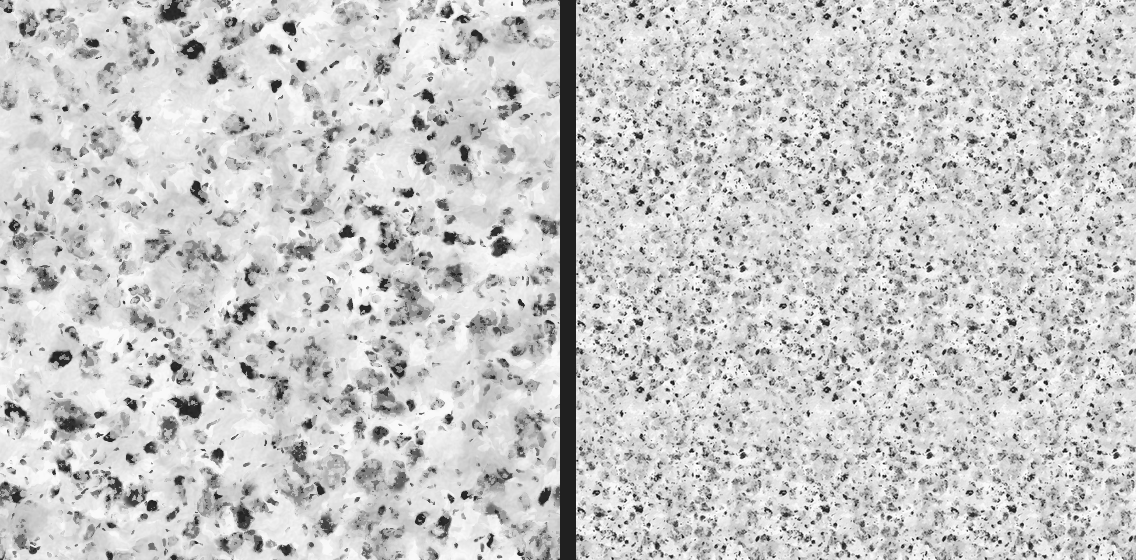
Left: one tile. Right: repeated 3 by 3.
This texture is drawn by a three.js fragment shader. Its source:

```glsl
// Pale weathered granite with ragged dark mineral grains, tiling seamlessly.
varying vec2 vUv;

vec3 hash3(vec2 p) {
  vec3 h = fract(p.xyx * vec3(0.1031, 0.1030, 0.0973));
  h += dot(h, h.yxz + 33.33);
  return fract((h.xxy + h.yzz) * h.zyx);
}

vec2 wrapCell(vec2 cell, float n) {
  return floor(mod(cell + 0.5, n));
}

// Value noise with n whole cells across the tile.
float noise(vec2 p, float n, float seed) {
  vec2 cell = floor(p * n);
  vec2 f = fract(p * n);
  f = f * f * (3.0 - 2.0 * f);
  float a = hash3(wrapCell(cell, n) + seed).x;
  float b = hash3(wrapCell(cell + vec2(1.0, 0.0), n) + seed).x;
  float c = hash3(wrapCell(cell + vec2(0.0, 1.0), n) + seed).x;
  float d = hash3(wrapCell(cell + 1.0, n) + seed).x;
  return mix(mix(a, b, f.x), mix(c, d, f.x), f.y);
}

float fbm(vec2 p, float n, float seed) {
  float sum = 0.0;
  float weight = 0.52;
  for (int i = 0; i < 4; i++) {
    sum += weight * noise(p, n, seed);
    n *= 2.0;
    seed += 17.0;
    weight *= 0.52;
  }
  return sum;
}

// Scattered grains, crisp on one side and fading on the other: x darkness, y halo.
vec2 grains(vec2 p, float n, float seed, float share) {
  vec2 home = floor(p * n);
  vec2 result = vec2(0.0);
  for (int j = -1; j <= 1; j++) {
    for (int i = -1; i <= 1; i++) {
      vec2 cell = home + vec2(float(i), float(j));
      vec2 id = wrapCell(cell, n);
      vec3 place = hash3(id + seed);
      vec3 look = hash3(id + seed + 131.0);
      float cluster = noise((id + 0.5) / n, 7.0, 5.0) - 0.5;
      float present = step(place.z, share * (1.0 + 1.1 * cluster));

      float angle = 6.2832 * look.x;
      vec2 axis = vec2(cos(angle), sin(angle));
      vec2 offset = p * n - cell - place.xy;
      vec2 local = vec2(dot(offset, axis), dot(offset, vec2(-axis.y, axis.x)));
      float radius = mix(0.2, 0.52, look.y);
      float d = length(local * vec2(0.8, 1.2)) / radius;

      float facing = 0.5 + 0.5 * local.x / (length(local) + 0.001);
      float softness = mix(0.15, 0.85, facing * facing);
      float body = 1.0 - smoothstep(1.0 - softness, 1.05, d);
      float rim = (1.0 - smoothstep(0.03, 0.14, abs(d - 0.95))) * (1.0 - facing);
      float tone = mix(0.15, 1.12, look.z);
      result.x = max(result.x, present * max(body * tone, 0.4 * rim));
      result.y = max(result.y, present * (1.0 - smoothstep(0.6, 1.5, d)));
    }
  }
  return result;
}

void main() {
  // Ragged outlines come from bending the plane at two scales.
  vec2 bend = vec2(fbm(vUv, 22.0, 11.0), fbm(vUv, 22.0, 47.0)) - 0.48;
  vec2 fray = vec2(noise(vUv, 110.0, 71.0), noise(vUv, 110.0, 83.0)) - 0.5;
  vec2 p = vUv + 0.034 * bend + 0.006 * fray;

  // Pale ground: clouds, embossed flakes and fine grit.
  vec2 q = vUv + 0.05 * bend;
  float relief = fbm(q, 40.0, 23.0) - fbm(q + vec2(0.003, -0.004), 40.0, 23.0);
  float cloud = fbm(vUv + 0.02 * bend, 9.0, 61.0);
  float grit = noise(vUv, 240.0, 29.0);
  float ground = 0.888 + 0.2 * (cloud - 0.48) + 0.2 * relief + 0.03 * (grit - 0.5);
  ground -= 0.09 * smoothstep(0.54, 0.72, fbm(p, 16.0, 93.0));
  ground += 0.07 * smoothstep(0.6, 0.68, fbm(p, 34.0, 37.0));

  // Three sizes of dark grain.
  vec2 large = grains(p, 17.0, 201.0, 0.5);
  vec2 medium = grains(p, 34.0, 307.0, 0.34);
  vec2 small = grains(p, 80.0, 409.0, 0.2);
  float dark = max(large.x, max(medium.x, 0.75 * small.x));
  float halo = max(large.y, medium.y);

  // Mottled interiors, pale flecks within and pepper around.
  float mottle = fbm(vUv + 0.01 * bend, 36.0, 151.0);
  float fleck = fbm(vUv, 100.0, 173.0);
  dark *= mix(0.22, 1.0, smoothstep(0.36, 0.53, mottle));
  dark *= 1.0 - 0.7 * smoothstep(0.54, 0.64, fleck);
  dark += 0.4 * halo * (1.0 - smoothstep(0.27, 0.35, fleck));
  dark = clamp(dark + 0.05 * halo, 0.0, 1.0);

  float shade = mix(min(ground, 0.975), 0.13 + 0.05 * grit, dark);
  gl_FragColor = vec4(vec3(shade), 1.0);
}
```
